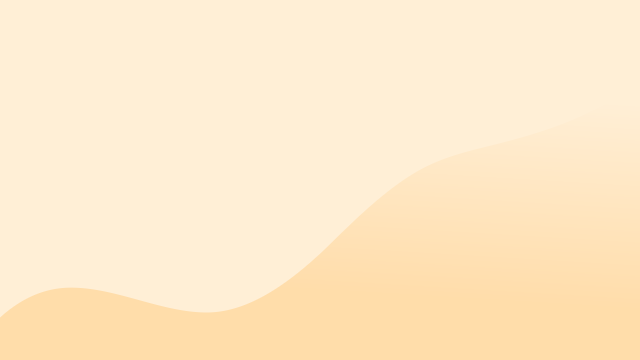
Write a WebGL 1 fragment shader that draws this background.

```glsl
precision highp float;
// A pale cream sky above one soft rolling hill that rises to the right.
// The crest is a chain of cubic Hermite spans; the hill is filled with a
// slightly tilted linear gradient that dissolves into the sky near its top.

uniform vec2 u_resolution;

const vec3 SKY = vec3(1.0, 0.937, 0.841);
const vec3 SAND = vec3(1.0, 0.865, 0.667);

// Crest knots: x, height, slope, in fractions of the canvas
const vec3 LEFT_EDGE = vec3(0.000, 0.118, 1.60);
const vec3 LOW_CREST = vec3(0.111, 0.201, 0.00);
const vec3 VALLEY = vec3(0.323, 0.132, 0.00);
const vec3 MID_SLOPE = vec3(0.521, 0.331, 1.76);
const vec3 SHOULDER = vec3(0.651, 0.523, 1.03);
const vec3 PLATEAU = vec3(0.781, 0.602, 0.46);
const vec3 RIGHT_EDGE = vec3(1.000, 0.775, 1.35);

// Gradient heights at the left edge, and its drop across the canvas
const float FADE_TOP = 0.824;
const float FADE_BOTTOM = 0.246;
const float FADE_TILT = 0.107;

// Cubic Hermite height between two knots
float span(vec3 a, vec3 b, float x) {
  float width = b.x - a.x;
  float t = (x - a.x) / width;
  float s = 1.0 - t;
  return s * s * ((1.0 + 2.0 * t) * a.y + t * width * a.z)
       + t * t * ((1.0 + 2.0 * s) * b.y - s * width * b.z);
}

float crestHeight(float x) {
  if (x < LOW_CREST.x) return span(LEFT_EDGE, LOW_CREST, x);
  if (x < VALLEY.x) return span(LOW_CREST, VALLEY, x);
  if (x < MID_SLOPE.x) return span(VALLEY, MID_SLOPE, x);
  if (x < SHOULDER.x) return span(MID_SLOPE, SHOULDER, x);
  if (x < PLATEAU.x) return span(SHOULDER, PLATEAU, x);
  return span(PLATEAU, RIGHT_EDGE, x);
}

void main() {
  vec2 uv = gl_FragCoord.xy / u_resolution;
  vec2 pixel = 1.0 / u_resolution;

  // Hill coverage, smoothed over one pixel across the edge
  float crest = crestHeight(uv.x);
  float rise = (crestHeight(uv.x + pixel.x) - crest) / pixel.y;
  float edgeDistance = (crest - uv.y) / (pixel.y * sqrt(1.0 + rise * rise));
  float hill = clamp(edgeDistance + 0.5, 0.0, 1.0);

  // Tilted fade from sky to sand
  float level = uv.y + FADE_TILT * uv.x;
  float sand = clamp((FADE_TOP - level) / (FADE_TOP - FADE_BOTTOM), 0.0, 1.0);

  gl_FragColor = vec4(mix(SKY, SAND, hill * sand), 1.0);
}
```
